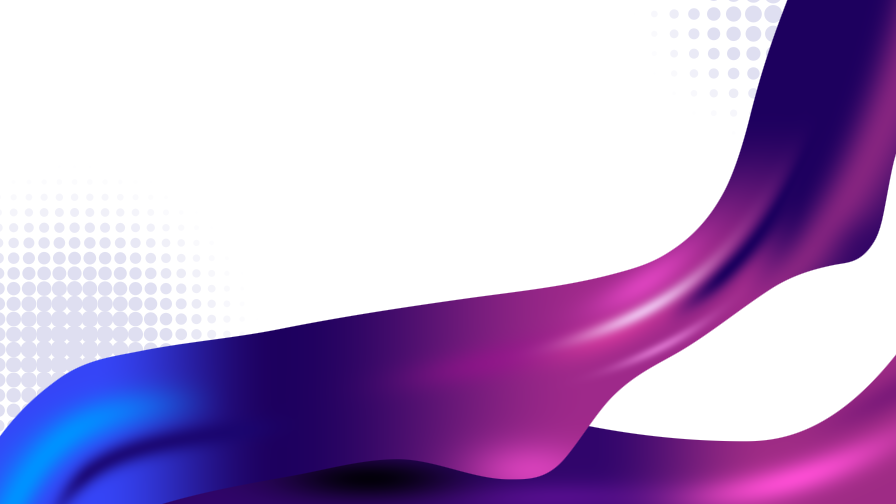
A Shadertoy shader for this background:

```glsl
// Knots of an edge: x, height, slope
const vec3 TOP_EDGE[12] = vec3[12](
    vec3(0, 1.21, 1.35), vec3(1.04, 2.23, .72), vec3(2.5, 2.73, .2), vec3(5, 3.125, .2),
    vec3(8.33, 3.67, .14), vec3(11, 4.12, .27), vec3(11.9, 4.47, .62), vec3(12.5, 4.96, 1.1),
    vec3(12.92, 5.56, 1.85), vec3(13.4, 6.95, 4), vec3(14.06, 9, 2.6), vec3(16, 15, 3));
const vec3 LOW_EDGE[12] = vec3[12](
    vec3(2.9, 0, .3), vec3(5.2, .5, .18), vec3(7.1, .8, 0), vec3(9.1, .44, 0),
    vec3(10.1, .83, 1.2), vec3(10.94, 1.92, 1), vec3(12.08, 2.69, .57), vec3(13.75, 3.83, .65),
    vec3(14.9, 4.27, .2), vec3(15.6, 4.67, 1.6), vec3(15.78, 5.2, 5), vec3(16, 6.25, 3));

// Smooth cubic through the knots, straight before the first one
float edgeHeight(vec3 knots[12], float x) {
    float y = knots[0].y + knots[0].z * (x - knots[0].x);
    for (int i = 0; i < 11; i++) {
        vec3 a = knots[i], b = knots[i + 1];
        if (x < a.x) break;
        float w = b.x - a.x, t = (x - a.x) / w, u = 1. - t;
        y = u * u * (1. + 2. * t) * a.y + t * t * (3. - 2. * t) * b.y
          + w * t * u * (u * a.z - t * b.z);
    }
    return y;
}

float fill(float h) { return clamp(.5 + h / max(fwidth(h), 1e-5), 0., 1.); }

float bell(float v, float center, float width) {
    float k = (v - center) / width;
    return exp(-k * k);
}

float glow(vec2 p, vec2 center, vec2 size) {
    vec2 k = (p - center) / size;
    return exp(-dot(k, k));
}

// Halftone patch whose dots shrink away from its center
float dots(vec2 p, vec2 anchor, float pitch, vec2 center, float reach, float radius) {
    vec2 dotCenter = anchor + pitch * floor((p - anchor) / pitch + .5);
    float size = max(1. - length(dotCenter - center) / reach, 0.);
    float pixel = 9. / iResolution.y;
    float h = radius * pow(size, .6) - length(p - dotCenter);
    return clamp(.5 + h / pixel, 0., 1.) * smoothstep(0., .55, size);
}

vec3 backRibbon(vec2 p) {
    vec3 col = mix(vec3(.19, .02, .42), vec3(.62, .17, .52), smoothstep(10.5, 13.8, p.x));
    col = mix(col, vec3(.36, .06, .58), .8 * glow(p, vec2(9.8, .1), vec2(2, .3)));
    // Bright fold rising to the right
    float rise = max(p.x - 11.8, 0.);
    float d = (p.y - .1 - .06 * rise * rise) / sqrt(1. + .0144 * rise * rise);
    col = mix(col, vec3(.98, .3, .82), bell(d, 0., .3) * bell(p.x, 14.2, 1.8));
    col = mix(col, vec3(.4, .06, .45), .6 * bell(d, .75, .3) * smoothstep(14., 16., p.x));
    // Shadow under the front ribbon
    return mix(col, vec3(.01, 0, .04), glow(p, vec2(6.6, .45), vec2(1.6, .38)));
}

vec3 frontRibbon(vec2 p) {
    vec3 navy = vec3(.115, 0, .37), magenta = vec3(.62, .16, .54), pink = vec3(.88, .27, .76);

    // d: offset from the main fold, which sweeps up to the right
    float grow = .06 * exp(.63 * (p.x - 7.9)), slope = .15 + .63 * grow;
    float d = (p.y - 2.3 - .15 * (p.x - 7.9) - grow) / sqrt(1. + slope * slope);

    float warm = smoothstep(5., 10.6, p.x) * (1. - smoothstep(4.1, 7., p.y));
    vec3 col = mix(navy, magenta, warm);
    col = mix(col, vec3(.6, .06, .56), .55 * bell(d, 0., .3) * bell(p.x, 8.8, 1.4));
    col = mix(col, pink, .85 * glow(p, vec2(9.5, .6), vec2(1.1, .5)));
    col = mix(col, pink, .9 * bell(d, .45, .3) * bell(p.x, 11.5, .9));
    col = mix(col, vec3(.85, .22, .62), .8 * bell(d, -.1, .28) * bell(p.x, 11., 1.1));

    // Dark valley and lit side on the right
    float right = smoothstep(13.2, 14.4, p.x);
    col = mix(col, mix(navy, vec3(.52, .14, .5), bell(d, -.95, .27)), right * smoothstep(-.1, -.4, d));
    col = mix(col, vec3(.2, .02, .4), .85 * glow(p, vec2(15.6, 4.5), vec2(.6, .5)));
    col = mix(col, navy, bell(d, -.26, .17) * smoothstep(11.8, 13., p.x));

    // Glossy streaks
    col = mix(col, vec3(.94, .78, .95), .9 * bell(d, .02, .13) * bell(p.x, 11.5, 1.1));
    col = mix(col, vec3(.9, .5, .85), .75 * bell(d, -.68, .09) * bell(p.x, 11.8, .8));

    // Blue end, e: offset from its own curved fold
    float bend = 2.4 * exp(-1.1 * p.x);
    float e = (p.y - 1.85 + bend) / sqrt(1. + 1.21 * bend * bend);
    col = mix(col, vec3(.21, .27, .97), 1. - smoothstep(1.6, 5., p.x));
    col = mix(col, vec3(0, .57, 1), bell(e, 0., .36) * (1. - smoothstep(1., 4.2, p.x)));
    float valley = bell(e, -.95 + .1 * p.x, .22) * smoothstep(.6, 1.6, p.x);
    return mix(col, vec3(.1, .02, .43), .9 * valley * (1. - smoothstep(4., 5.5, p.x)));
}

void mainImage(out vec4 fragColor, in vec2 fragCoord) {
    vec2 p = fragCoord / iResolution.xy * vec2(16, 9);

    // Paper with two halftone patches
    vec3 col = vec3(1);
    float tone = dots(p, vec2(1.06, 5.75), .272, vec2(1.3, 2.7), 3.5, .17)
               + dots(p, vec2(13.1, 8.75), .354, vec2(13.9, 9), 2.7, .17);
    col = mix(col, vec3(.875, .875, .945), min(tone, 1.));

    // Ribbon behind
    float left = max(13.3 - p.x, 0.), right = max(p.x - 13.3, 0.);
    float backTop = min(1.12 + .035 * left * left, 1.5) + .174 * pow(right, 2.2);
    col = mix(col, backRibbon(p), fill(backTop - p.y) * smoothstep(2.4, 2.6, p.x));

    // Ribbon in front
    float inside = fill(edgeHeight(TOP_EDGE, p.x) - p.y) * fill(p.y - edgeHeight(LOW_EDGE, p.x));
    col = mix(col, frontRibbon(p), inside);

    fragColor = vec4(col, 1);
}
```
